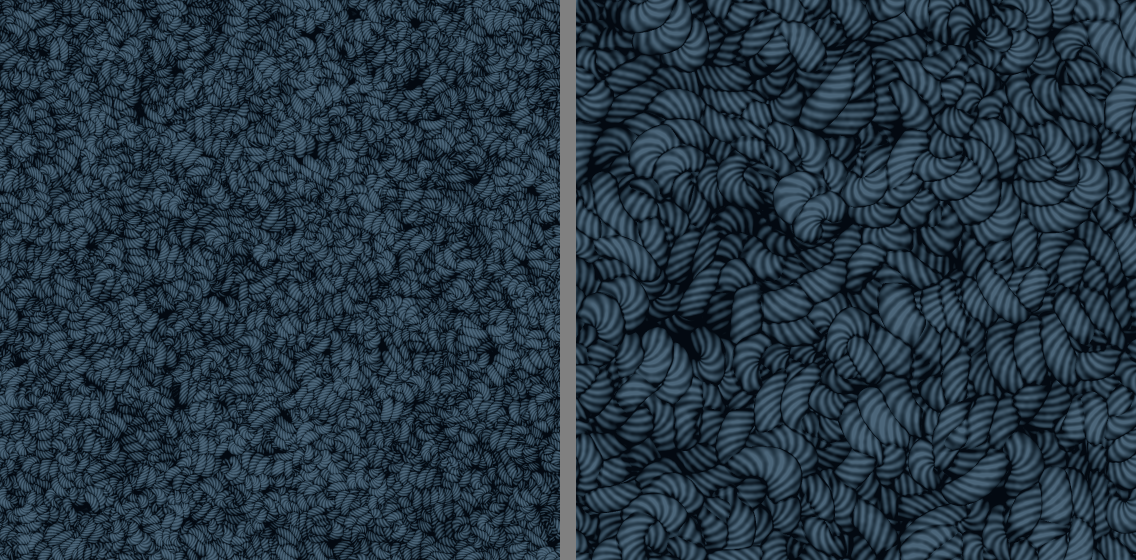
Left: the whole. Right: its middle third, enlarged.
This texture is drawn by a WebGL 2 fragment shader. Its source:

```glsl
#version 300 es
precision highp float;

uniform vec2 u_resolution;
out vec4 fragColor;

const float TAU = 6.2831853;
const float CELLS = 32.0;        // yarn tufts across the canvas
const float YARN_RADIUS = 0.28;  // in cell units
const float TWIST_PERIOD = 0.2;  // spacing of the plied fibres
const int STRANDS = 3;           // loops in each tuft

vec3 hash3(vec3 p) {
  p = fract(p * vec3(0.1031, 0.1030, 0.0973));
  p += dot(p, p.yxz + 33.33);
  return fract((p.xxy + p.yxx) * p.zyx);
}

float valueNoise(vec2 p, float seed) {
  vec2 i = floor(p), f = fract(p);
  f = f * f * (3.0 - 2.0 * f);
  float a = hash3(vec3(i, seed)).x;
  float b = hash3(vec3(i + vec2(1, 0), seed)).x;
  float c = hash3(vec3(i + vec2(0, 1), seed)).x;
  float d = hash3(vec3(i + vec2(1, 1), seed)).x;
  return mix(mix(a, b, f.x), mix(c, d, f.x), f.y);
}

mat2 rotation(float angle) {
  float c = cos(angle), s = sin(angle);
  return mat2(c, s, -s, c);
}

// Returns (height, brightness, height of the shadow skirt) of a twisted strand.
vec3 strand(vec2 p, float angle, float bendRadius, float halfLength, float lift, float phase) {
  mat2 turn = rotation(angle);
  vec2 q = p * turn + vec2(0.0, bendRadius);
  float sweep = min(halfLength / bendRadius, 2.4);
  float theta = clamp(atan(q.x, q.y), -sweep, sweep);
  vec2 normal = vec2(sin(theta), cos(theta));
  vec2 offset = (q - bendRadius * normal) / YARN_RADIUS;
  float d2 = dot(offset, offset);
  float dip = theta / sweep;
  dip *= dip;
  float rim = 0.7 * lift - 0.3 * dip;
  if (d2 > 1.0) return vec3(-1.0, 0.0, rim - 0.9 * (sqrt(d2) - 1.0));

  float dome = sqrt(1.0 - d2);
  float along = theta * bendRadius + YARN_RADIUS * dot(offset, vec2(normal.y, -normal.x));
  float across = YARN_RADIUS * dot(offset, normal);

  // Diagonal fibre ridges, with side light from the upper left
  float ridge = sin(TAU * (along + 0.8 * across) / TWIST_PERIOD + phase);
  float light = dot(turn * offset, vec2(-0.5, 0.8));
  float height = rim + 0.45 * dome;
  float shade = 0.95 * dome + 0.75 * (lift - 0.5) - 0.25 * dip
              + 0.36 * ridge * (0.4 + 0.6 * dome) + 0.18 * light - 0.13;
  return vec3(height, shade, height);
}

// Brightness of the topmost strand, darkened in creases and beside higher strands
float pile(vec2 p) {
  vec2 home = floor(p);
  vec2 top = vec2(-0.4, 0.05);
  float second = -1.0;
  float skirt = -1.0;
  for (int y = -1; y <= 1; y++) {
    for (int x = -1; x <= 1; x++) {
      vec2 cell = home + vec2(x, y);
      vec3 place = hash3(vec3(cell, 3.0));
      vec3 form = hash3(vec3(cell, 17.0));
      vec2 center = cell + 0.5 + 0.7 * (place.xy - 0.5);
      float heading = 1.4 + 2.8 * (place.z - 0.5) + 0.5 * TAU * step(0.5, form.x);
      float bend = mix(0.33, 2.0, form.y * form.y);
      for (int i = 0; i < STRANDS; i++) {
        vec3 vary = hash3(vec3(cell, 31.0 + 7.0 * float(i)));
        float angle = heading + 0.5 * (vary.x - 0.5);
        vec2 side = vec2(-sin(heading), cos(heading));
        vec2 local = p - center - side * 0.51 * float(i - 1);
        float lift = mix(vary.z, form.z, 0.4);
        vec3 layer = strand(local, angle, bend, mix(0.36, 0.64, vary.y), lift, TAU * vary.x);
        second = max(second, min(layer.x, top.x));
        if (layer.x > top.x) top = layer.xy;
        skirt = max(skirt, layer.z);
      }
    }
  }
  float crease = 1.0 - smoothstep(0.0, 0.17, top.x - second);
  return top.y - 0.5 * crease - 1.6 * max(skirt - top.x, 0.0);
}

vec3 yarnColor(float v) {
  v = clamp(v, 0.0, 1.2);
  vec3 base = mix(vec3(0.01, 0.035, 0.065), vec3(0.25, 0.34, 0.41), v);
  return base + vec3(0.0, 0.06, 0.08) * v * max(1.0 - v, 0.0);
}

void main() {
  vec3 color = vec3(0.0);
  // Four samples smooth the edges and the fibres
  for (int i = 0; i < 4; i++) {
    vec2 shift = (vec2(i & 1, i >> 1) - 0.5) * 0.5;
    vec2 p = CELLS * (gl_FragCoord.xy + shift) / u_resolution.y;
    vec2 warp = vec2(valueNoise(p * 0.8, 5.0), valueNoise(p * 0.8, 9.0)) - 0.5;
    float broad = valueNoise(p * 0.16, 12.0) - 0.5;
    float fuzz = valueNoise(p * 12.0, 21.0) - 0.5;
    color += yarnColor(pile(p + 0.3 * warp) + 0.16 * broad + 0.2 * fuzz);
  }
  fragColor = vec4(color * 0.25, 1.0);
}
```
